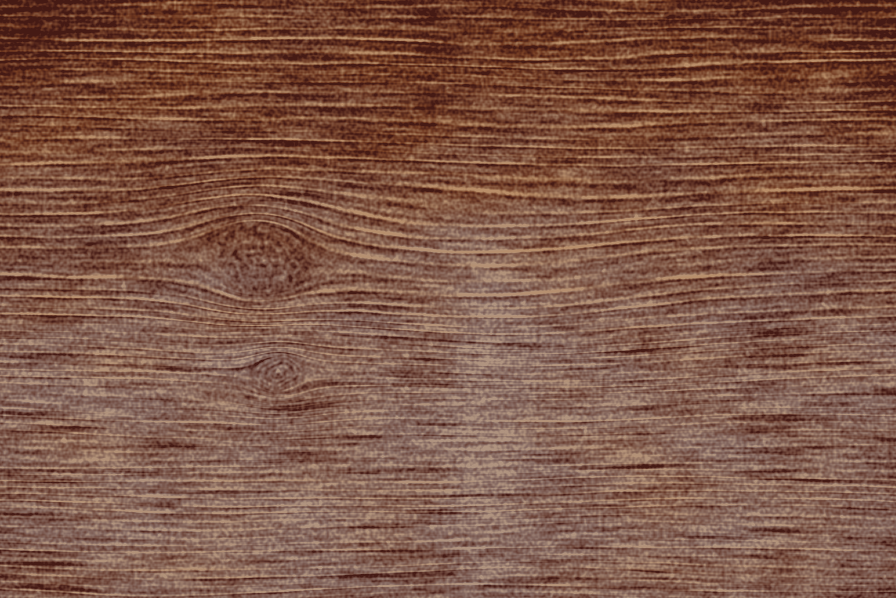
Write a Shadertoy shader that draws this texture.

```glsl
// Weathered brown plank: raised pale grain lines flow around two knots.
// A bent height field numbers the lines; each gets a lit ridge and a dark
// groove, then gradient-noise fibres, speckle and uneven wear set the tone.

const float COARSE_LINES = 52.0;   // grain lines per canvas height, upper part
const float EXTRA_LINES  = 24.0;   // added density in the lower part
const float FINE_BELOW   = 0.49;   // height where the fine grain starts
const float RIDGE_WIDTH  = 0.14;
const float RIDGE_LIGHT  = 0.56;
const float GROOVE_DARK  = 0.34;
const float FIBRE_AMOUNT = 0.50;
const float SPECKLE      = 0.42;

const vec2 BIG_KNOT        = vec2(0.430, 0.565);
const vec2 BIG_KNOT_SIZE   = vec2(0.082, 0.056);
const vec2 SMALL_KNOT      = vec2(0.465, 0.375);
const vec2 SMALL_KNOT_SIZE = vec2(0.042, 0.033);

const vec3 DEEP       = vec3(0.27, 0.10, 0.08);
const vec3 WARM_BROWN = vec3(0.45, 0.23, 0.13);
const vec3 WARM_TAN   = vec3(0.58, 0.40, 0.28);
const vec3 WARM_LIGHT = vec3(0.73, 0.56, 0.41);
const vec3 COOL_BROWN = vec3(0.44, 0.29, 0.25);
const vec3 COOL_GREY  = vec3(0.53, 0.42, 0.39);
const vec3 COOL_LIGHT = vec3(0.69, 0.58, 0.50);

float hash(vec2 p) {
    vec3 q = fract(p.xyx * vec3(0.1031, 0.1030, 0.0973));
    q += dot(q, q.yzx + 33.33);
    return fract((q.x + q.y) * q.z);
}

float cornerSlope(vec2 cell, vec2 offset) {
    float angle = 6.2832 * hash(cell);
    return dot(vec2(cos(angle), sin(angle)), offset);
}

// Gradient noise, roughly -0.7 to 0.7
float noise(vec2 p) {
    vec2 i = floor(p), f = p - i;
    vec2 u = f * f * f * (f * (f * 6.0 - 15.0) + 10.0);
    vec2 e = vec2(1.0, 0.0);
    return mix(mix(cornerSlope(i, f), cornerSlope(i + e, f - e), u.x),
               mix(cornerSlope(i + e.yx, f - e.yx), cornerSlope(i + 1.0, f - 1.0), u.x), u.y);
}

// Shift that parts the grain around a knot, like a stream around a stone
float partGrain(vec2 p, vec2 centre, float radius) {
    vec2 d = (p - centre) * vec2(0.75, 1.0);
    float r2 = radius * radius, d2 = dot(d, d);
    return -d.y * r2 / (d2 + 0.4 * r2) * exp(-d2 / (r2 * 14.0));
}

// Distance from a tilted, ragged knot centre; 1 at the rim
float knotRadius(vec2 p, vec2 centre, vec2 size, float tilt) {
    vec2 d = p - centre;
    float c = cos(tilt), s = sin(tilt);
    d = vec2(c * d.x - s * d.y, s * d.x + c * d.y);
    return length(d / size) + 0.25 * noise(p * 28.0);
}

// x: ridge, y: groove just below it
vec2 grainLine(float phase, float x) {
    float id = floor(phase);
    float blur = 0.55 * fwidth(phase);
    float centre = 0.5 + 0.14 * (hash(vec2(id, 3.0)) - 0.5) + 0.10 * noise(vec2(x * 14.0, id * 5.3));
    float d = phase - id - centre;
    float strength = mix(0.4, 1.1, hash(vec2(id, 9.0))) * (0.85 + 0.9 * noise(vec2(x * 6.0, id * 7.7)));
    float ridgeW = max(RIDGE_WIDTH, blur), grooveW = max(0.12, blur);
    return strength * vec2(exp(-d * d / (ridgeW * ridgeW)),
                           exp(-(d + 0.19) * (d + 0.19) / (grooveW * grooveW)));
}

vec3 woodColour(float tone, float cool) {
    float t = clamp(tone, 0.0, 1.0) * 3.0;
    vec3 c = mix(DEEP, mix(WARM_BROWN, COOL_BROWN, cool), min(t, 1.0));
    c = mix(c, mix(WARM_TAN, COOL_GREY, cool), clamp(t - 1.0, 0.0, 1.0));
    return mix(c, mix(WARM_LIGHT, COOL_LIGHT, cool), clamp(t - 2.0, 0.0, 1.0));
}

void mainImage(out vec4 fragColor, in vec2 fragCoord) {
    vec2 p = fragCoord / iResolution.y;
    float aspect = iResolution.x / iResolution.y;

    // Bent grain height: knots, a sag right of the big knot, slow waviness
    vec2 sag = (p - vec2(0.86, 0.49)) / vec2(0.30, 0.16);
    float height = p.y + partGrain(p, BIG_KNOT, 0.068) + partGrain(p, SMALL_KNOT, 0.036)
                 + 0.036 * exp(-dot(sag, sag)) + 0.014 * noise(p * vec2(1.6, 3.0));
    float phase = COARSE_LINES * height + EXTRA_LINES * min(height - FINE_BELOW, 0.0)
                + 0.9 * noise(vec2(p.x * 2.2, height * 16.0));
    float fine = 1.0 - smoothstep(FINE_BELOW - 0.04, FINE_BELOW + 0.02, height);

    // Grain lines, fibres and short dark cracks
    vec2 line = grainLine(phase, p.x) * mix(1.0, 0.72, fine);
    float fibre = noise(vec2(p.x * 9.0, height * 130.0)) + 0.6 * noise(vec2(p.x * 30.0, height * 190.0));
    float speckle = noise(p * 165.0) + 0.5 * noise(p * 85.0 + 40.0);
    float crack = smoothstep(0.12, 0.45, noise(vec2(p.x * 5.0, height * 95.0) + 17.0));
    float detail = RIDGE_LIGHT * line.x - GROOVE_DARK * line.y + FIBRE_AMOUNT * fibre
                 - mix(0.12, 0.34, fine) * crack;

    // Knots: faint rings, rough pores and a dark rim
    float knot = min(knotRadius(p, BIG_KNOT, BIG_KNOT_SIZE, 0.45),
                     knotRadius(p, SMALL_KNOT, SMALL_KNOT_SIZE, -0.2));
    float inKnot = 1.0 - smoothstep(0.75, 1.05, knot);
    float rings = 0.13 * sin(knot * 24.0 + 4.0 * noise(p * 35.0)) + 0.45 * noise(p * 100.0) - 0.12;
    detail = mix(detail, rings, inKnot) - 0.16 * exp(-pow((knot - 1.0) / 0.16, 2.0));

    // Wear: paler below, a dusty upright band, dark corners
    float wear = mix(0.62, 0.33, smoothstep(0.3, 0.95, p.y)) + 0.22 * noise(p * vec2(2.0, 4.5));
    float dust = exp(-pow((p.x - 0.81) / 0.07, 2.0)) * (1.0 - smoothstep(0.45, 0.68, p.y));
    vec2 side = vec2(p.x / aspect, p.y) * 2.0 - 1.0;
    wear += 0.11 * dust * (1.0 + noise(p * 40.0)) - 0.22 * smoothstep(0.75, 1.9, dot(side, side));
    wear += 0.25 * smoothstep(0.35, 0.6, noise(p * 70.0 + 9.0));

    float tone = wear + detail + SPECKLE * speckle;
    float cool = 0.12 + 0.75 * (1.0 - smoothstep(0.35, 0.95, p.y)) + 0.45 * noise(p * vec2(5.0, 14.0) + 5.0)
               + 0.3 * dust - 0.35 * line.x * (1.0 - inKnot);
    fragColor = vec4(woodColour(tone, clamp(cool, 0.0, 1.0)), 1.0);
}
```
